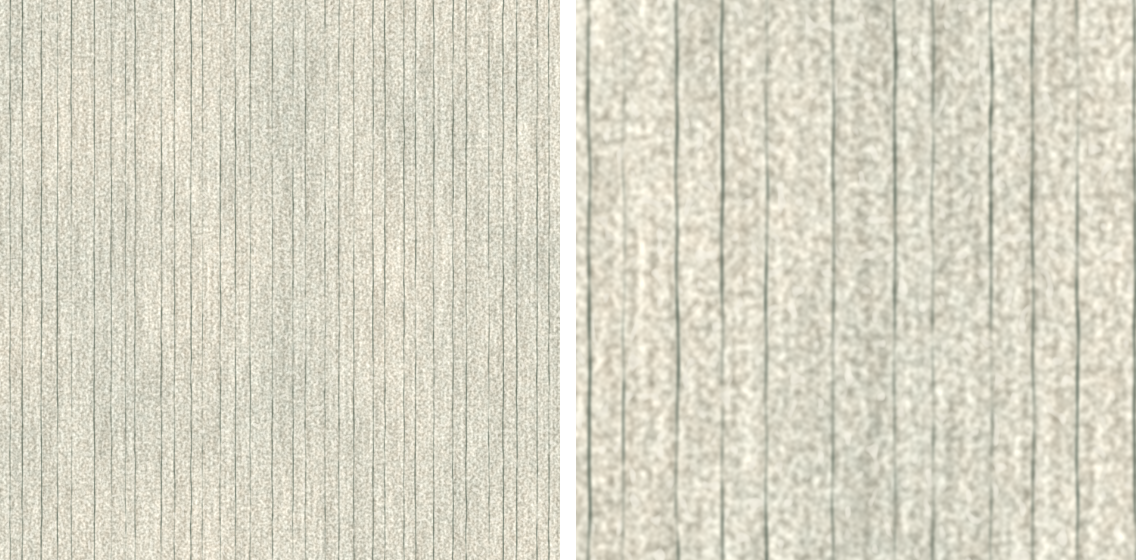
Left, the full canvas; right, a detail of the centre.
Reproduce this texture procedurally as a Shadertoy shader.

```glsl
// Pale oatmeal woven surface with fine grain and irregular thin grey-green vertical lines.

#define LINE_COUNT 34.0
#define LINE_JITTER 0.62
#define LINE_WIDTH 0.0014
#define LINE_STRENGTH 0.82
#define GRAIN_SCALE 180.0
#define GRAIN_AMOUNT 0.17
#define FIBRE_AMOUNT 0.09
#define BAND_AMOUNT 0.05
#define CLOUD_AMOUNT 0.04
#define BASE_COLOR vec3(0.862, 0.848, 0.782)
#define LINE_COLOR vec3(0.50, 0.53, 0.475)
#define FLECK_COLOR vec3(0.97, 0.955, 0.905)

// Integer hash of a lattice cell, 0 to 1
float hash(vec2 cell) {
    uvec2 q = uvec2(ivec2(cell)) * uvec2(1597334673u, 3812015801u);
    uint n = (q.x ^ q.y) * 1597334673u;
    n = (n ^ (n >> 15)) * 2246822519u;
    n ^= n >> 13;
    return float(n >> 8) / 16777216.0;
}

// Dot product of a random unit gradient with the offset from its corner
float corner(vec2 cell, vec2 offset) {
    float angle = 6.28318 * hash(cell);
    return dot(vec2(cos(angle), sin(angle)), offset);
}

float gradientNoise(vec2 p) {
    vec2 cell = floor(p);
    vec2 f = p - cell;
    vec2 u = f * f * f * (f * (f * 6.0 - 15.0) + 10.0);
    vec2 e = vec2(1.0, 0.0);
    float low = mix(corner(cell, f), corner(cell + e, f - e), u.x);
    float high = mix(corner(cell + e.yx, f - e.yx), corner(cell + 1.0, f - 1.0), u.x);
    return mix(low, high, u.y);
}

// x: dark line coverage, y: pale ridge beside the line
vec2 pinstripes(vec2 uv, float pixel) {
    float width = max(LINE_WIDTH, 0.6 * pixel);
    float center = floor(uv.x * LINE_COUNT);
    vec2 cover = vec2(0.0);
    for (float i = -1.0; i <= 1.0; i++) {
        float id = center + i;
        float row = id * 7.0 + 0.5;
        float jitter = (hash(vec2(id, 91.0)) - 0.5) * LINE_JITTER;
        float wobble = 0.0016 * gradientNoise(vec2(row, uv.y * 24.0));
        float d = uv.x - (id + 0.5 + jitter) / LINE_COUNT - wobble;

        // Ink thins and thickens along each line
        float wear = 0.75 * gradientNoise(vec2(row + 300.0, uv.y * 7.0))
                   + 0.65 * gradientNoise(vec2(row + 600.0, uv.y * 65.0));
        float ink = mix(0.55, 1.0, hash(vec2(id, 17.0))) + wear;
        float line = exp(-d * d / (width * width));
        cover.x = max(cover.x, line * clamp(ink, 0.12, 1.15));

        // Ridge on a random side
        float side = hash(vec2(id, 53.0)) < 0.5 ? -1.0 : 1.0;
        float r = (d - side * 0.0042) / (width * 1.3);
        cover.y = max(cover.y, exp(-r * r) * hash(vec2(id, 29.0)));
    }
    return cover;
}

void mainImage(out vec4 fragColor, in vec2 fragCoord) {
    float pixel = 1.0 / iResolution.y;
    vec2 uv = fragCoord * pixel;

    // Fine grain: two rotated octaves
    vec2 g = uv * GRAIN_SCALE;
    vec2 turned = mat2(0.8, 0.6, -0.6, 0.8) * g * 1.37;
    float grain = gradientNoise(g * vec2(1.0, 0.85) + 11.3)
                + 0.75 * gradientNoise(turned + 700.7);

    // Vertical fibres, broad bands and soft clouds
    float fibre = gradientNoise(uv * vec2(170.0, 9.0) + vec2(40.2, 80.6))
                + 0.6 * gradientNoise(uv * vec2(95.0, 28.0) + vec2(240.4, 130.1));
    float band = gradientNoise(uv * vec2(38.0, 2.5) + vec2(500.3, 20.7));
    float cloud = gradientNoise(uv * vec2(6.0, 4.0) + 60.4);

    float tone = GRAIN_AMOUNT * grain + FIBRE_AMOUNT * fibre
               + BAND_AMOUNT * band + CLOUD_AMOUNT * cloud;
    vec3 color = BASE_COLOR + tone;

    // Slight warm and cool drift
    float tint = gradientNoise(uv * vec2(75.0, 60.0) + 330.2) + cloud;
    color += 0.016 * tint * vec3(1.0, -0.1, -0.6);

    // Pale flecks, then ridges and lines
    float fleck = gradientNoise(uv * vec2(125.0, 95.0) + 910.6);
    color = mix(color, FLECK_COLOR, 0.6 * smoothstep(0.24, 0.48, fleck));
    vec2 stripes = pinstripes(uv, pixel);
    color = mix(color, FLECK_COLOR, 0.3 * stripes.y);
    color = mix(color, LINE_COLOR + 0.4 * tone, min(LINE_STRENGTH * stripes.x, 1.0));

    fragColor = vec4(clamp(color, 0.0, 1.0), 1.0);
}
```
